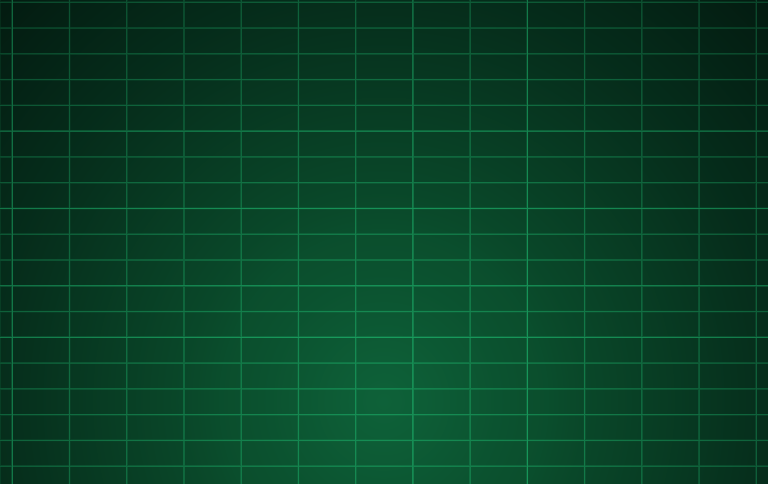
Give the GLSL for this background, as a WebGL 1 fragment shader.

```glsl
precision highp float;

uniform vec2 u_resolution;

const vec3 GLOW_GREEN = vec3(0.055, 0.385, 0.225);
const vec3 MID_GREEN = vec3(0.040, 0.300, 0.172);
const vec3 DEEP_GREEN = vec3(0.022, 0.180, 0.108);
const vec3 CORNER_GREEN = vec3(0.012, 0.105, 0.064);
const vec3 LINE_GREEN = vec3(0.110, 0.700, 0.420);

const vec2 GRID_START = vec2(0.0160, 0.0047);
const vec2 GRID_PITCH = vec2(0.07452, 0.05325);
const float LINE_WIDTH = 0.0017;

// Elliptical falloff: 0 at the glow, 1 at the far corners
float glowDistance(vec2 uv, vec2 center) {
  return length((uv - center) / vec2(0.5, 1.0 - center.y)) * 0.7071;
}

vec3 backdrop(float t) {
  vec3 color = mix(GLOW_GREEN, MID_GREEN, smoothstep(-0.08, 0.37, t) * 1.04 - 0.04);
  color = mix(color, DEEP_GREEN, clamp((t - 0.3) / 0.4, 0.0, 1.0));
  return mix(color, CORNER_GREEN, clamp((t - 0.7) / 0.3, 0.0, 1.0));
}

// Share of a pixel covered by a line at signed distance d
float coverage(float d, float width, float pixel) {
  float upper = min(0.5 * width, d + 0.5 * pixel);
  float lower = max(-0.5 * width, d - 0.5 * pixel);
  return clamp((upper - lower) / pixel, 0.0, 1.0);
}

// 1 when the line index is one of the stronger lines
float isStrong(float index, vec4 strong) {
  vec4 hit = 1.0 - step(0.5, abs(strong - index));
  return max(max(hit.x, hit.y), max(hit.z, hit.w));
}

// Opacity of evenly spaced lines along one axis
float gridLines(float x, float start, float pitch, float width, float pixel, vec4 strong, float alpha) {
  float cell = (x - start) / pitch;
  float index = floor(cell + 0.5);
  float line = coverage((cell - index) * pitch, width, pixel);
  return line * (alpha + 0.2 * isStrong(index, strong));
}

void main() {
  vec2 uv = gl_FragCoord.xy / u_resolution;
  vec2 fromTop = vec2(uv.x, 1.0 - uv.y);
  vec2 pixel = 1.0 / u_resolution;
  vec2 width = LINE_WIDTH * vec2(1.0, u_resolution.x / u_resolution.y);

  float t = glowDistance(uv, vec2(0.5, 0.17));
  vec3 color = backdrop(t);

  // Lines fade away from the glow
  float alpha = mix(0.58, 0.30, clamp(t, 0.0, 1.0));
  float columns = gridLines(fromTop.x, GRID_START.x, GRID_PITCH.x, width.x, pixel.x,
                            vec4(0.0, 7.0, 9.0, 9.0), alpha);
  float rows = gridLines(fromTop.y, GRID_START.y, GRID_PITCH.y, width.y, pixel.y,
                         vec4(5.0, 8.0, 11.0, 13.0), alpha);
  float leftEdge = 0.5 * alpha * coverage(uv.x, width.x, pixel.x);

  color = mix(color, LINE_GREEN, max(max(columns, rows), leftEdge));
  gl_FragColor = vec4(color, 1.0);
}
```
